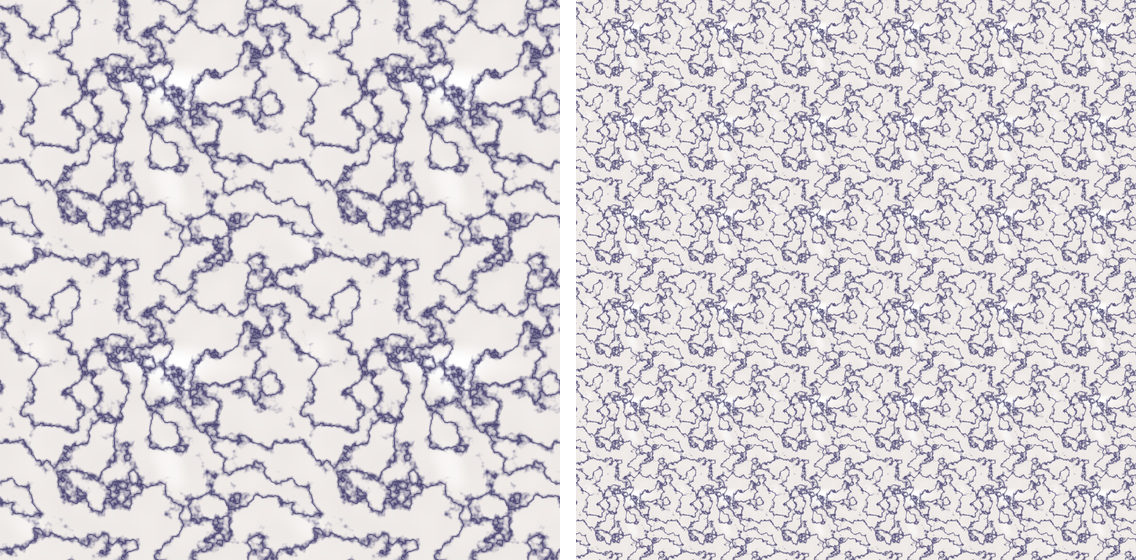
Left: one tile. Right: repeated 3 by 3.
Give the GLSL for this texture, as a WebGL 2 fragment shader.

```glsl
#version 300 es
precision highp float;

uniform vec2 u_resolution;
out vec4 outColor;

const float TILES = 2.0;          // repeats across and down
const int BASE_CELLS = 6;         // noise cells per repeat, first octave
const int OCTAVES = 5;
const float GAIN = 0.5;           // strength of each finer octave
const float VEIN_WIDTH = 0.175;   // noise range covered by a vein and its halo
const int GLOW_CELLS = 4;         // cells per repeat of the pale glow
const int MOTTLE_CELLS = 9;       // cells per repeat of the faint mottling
const float MOTTLE = 0.018;
const vec3 VEIN = vec3(0.26, 0.24, 0.43);
const vec3 STONE = vec3(0.938, 0.920, 0.908);
const vec3 GLOW = vec3(0.995, 0.995, 0.995);
const float TAU = 6.28319;

// Random unit vector for a lattice point
vec2 latticeGradient(ivec2 cell, int period, int seed) {
    uvec2 h = uvec2((cell % period + period) % period);
    h.x += uint(seed) * 131u;
    h.y += uint(period) * 17u;
    h = h * 1664525u + 1013904223u;
    h.x += h.y * 1664525u;
    h.y += h.x * 1664525u;
    h ^= h >> 16u;
    h.x += h.y * 1664525u;
    h ^= h >> 16u;
    float angle = TAU * float(h.x & 65535u) / 65536.0;
    return vec2(cos(angle), sin(angle));
}

// Gradient noise that wraps after a whole number of cells
float wrappedNoise(vec2 uv, int period, int seed) {
    vec2 p = uv * float(period) + vec2(0.37, 0.61) * float(seed);
    ivec2 cell = ivec2(floor(p));
    vec2 f = fract(p);
    vec2 s = f * f * f * (f * (f * 6.0 - 15.0) + 10.0);
    vec4 corner;
    for (int i = 0; i < 4; i++) {
        ivec2 o = ivec2(i & 1, i >> 1);
        corner[i] = dot(latticeGradient(cell + o, period, seed), f - vec2(o));
    }
    return mix(mix(corner.x, corner.y, s.x), mix(corner.z, corner.w, s.x), s.y);
}

float fractalNoise(vec2 uv) {
    float sum = 0.0;
    float amplitude = 1.0;
    int period = BASE_CELLS;
    for (int i = 0; i < OCTAVES; i++) {
        sum += amplitude * wrappedNoise(uv, period, i + 1);
        amplitude *= GAIN;
        period *= 2;
    }
    return sum;
}

void main() {
    vec2 uv = gl_FragCoord.xy / u_resolution * TILES;

    // Stone ground with soft mottling and a few bright glows
    float glow = smoothstep(0.2, 0.6, wrappedNoise(uv, GLOW_CELLS, 11));
    float mottle = MOTTLE * wrappedNoise(uv, MOTTLE_CELLS, 12);
    vec3 ground = mix(STONE, GLOW, glow) + mottle;

    // Veins follow the zero contour; their crease is softened by the pixel size
    float height = fractalNoise(uv);
    float crease = 0.2 * min(fwidth(height), VEIN_WIDTH);
    float distanceToVein = length(vec2(height, crease)) / VEIN_WIDTH;
    float fade = 1.0 - clamp(distanceToVein, 0.0, 1.0);

    outColor = vec4(mix(ground, VEIN, fade * fade), 1.0);
}
```
